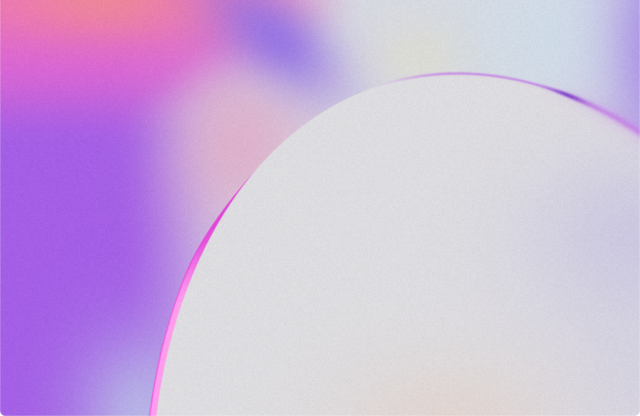
This background is drawn by a WebGL 1 fragment shader. Its source:

```glsl
precision highp float;
// A pale tilted disc in front of a soft field of violet, pink and silver light.
// The field is layered gaussian glows; the disc is a conic with an approximate
// signed distance, which also drives the magenta and violet rim lights.

uniform vec2 u_resolution;

// Lengths are in canvas heights, with the origin at the lower left.
const vec2  DISC_TOP   = vec2(1.1004, 0.8233);
const vec3  DISC_CONIC = vec3(0.7776, -0.2426, 0.3983);
const float BAND_WIDTH    = 0.017;
const float LINE_WIDTH    = 0.0036;
const float CORNER_RADIUS = 0.014;
const float GRAIN_CELLS   = 332.0;
const float GRAIN_AMOUNT  = 0.022;

const vec3 VIOLET   = vec3(0.64, 0.37, 0.90);
const vec3 INDIGO   = vec3(0.58, 0.45, 0.89);
const vec3 LAVENDER = vec3(0.66, 0.56, 0.90);
const vec3 ORCHID   = vec3(0.85, 0.40, 0.83);
const vec3 PINK     = vec3(0.92, 0.46, 0.72);
const vec3 CORAL    = vec3(0.93, 0.54, 0.58);
const vec3 ROSE     = vec3(0.87, 0.68, 0.79);
const vec3 SILVER   = vec3(0.84, 0.85, 0.88);
const vec3 ICE      = vec3(0.81, 0.86, 0.91);
const vec3 CREAM    = vec3(0.87, 0.86, 0.81);
const vec3 MIST     = vec3(0.72, 0.73, 0.90);
const vec3 PEARL    = vec3(0.866, 0.862, 0.876);
const vec3 SHADE    = vec3(0.79, 0.77, 0.88);
const vec3 PEACH    = vec3(0.88, 0.825, 0.80);
const vec3 MAGENTA  = vec3(0.88, 0.27, 0.85);
const vec3 CANDY    = vec3(1.00, 0.61, 0.93);
const vec3 LILAC    = vec3(0.77, 0.52, 0.90);
const vec3 GRAPE    = vec3(0.48, 0.25, 0.78);

float glow(vec2 p, vec2 center, vec2 radii) {
  vec2 q = (p - center) / radii;
  return exp(-dot(q, q));
}

float hash(vec2 cell) {
  vec3 q = fract(cell.xyx * vec3(0.1031, 0.1030, 0.0973));
  q += dot(q, q.yzx + 33.33);
  return fract((q.x + q.y) * q.z);
}

// First-order distance to the conic A uu + B uv + C vv = v, measured from its top.
float discDistance(vec2 p) {
  vec2 q = vec2(p.x - DISC_TOP.x, DISC_TOP.y - p.y);
  vec3 k = DISC_CONIC;
  float f = k.x * q.x * q.x + k.y * q.x * q.y + k.z * q.y * q.y - q.y;
  vec2 slope = vec2(2.0 * k.x * q.x + k.y * q.y, k.y * q.x + 2.0 * k.z * q.y - 1.0);
  return f / max(length(slope), 0.001);
}

float fill(float d) {
  float pixel = 1.0 / u_resolution.y;
  return 1.0 - smoothstep(-pixel, pixel, d);
}

vec3 lightField(vec2 p) {
  // Left side climbs from violet through orchid to pink.
  vec3 warm = mix(VIOLET, ORCHID, smoothstep(0.64, 0.86, p.y));
  warm = mix(warm, PINK, smoothstep(0.82, 1.0, p.y));
  warm = mix(warm, CORAL, 0.85 * glow(p, vec2(0.25, 1.02), vec2(0.20, 0.10)));

  // It dissolves into silver along a border that leans right near the top.
  float border = 0.46 + 0.26 * smoothstep(0.7, 1.0, p.y);
  vec3 col = mix(warm, SILVER, smoothstep(border - 0.18, border + 0.17, p.x));
  col = mix(col, MIST, 0.9 * glow(p, vec2(0.34, 0.0), vec2(0.16, 0.20)));
  col = mix(col, ROSE, 0.9 * glow(p, vec2(0.58, 0.65), vec2(0.17, 0.20)));

  // Slanted indigo streak.
  vec2 s = p - vec2(0.66, 0.91);
  s = vec2(0.77 * s.x - 0.64 * s.y, 0.64 * s.x + 0.77 * s.y);
  col = mix(col, INDIGO, 0.92 * glow(s, vec2(0.0), vec2(0.19, 0.095)));

  // Cool lights on the right.
  col = mix(col, CREAM, 0.75 * glow(p, vec2(1.02, 0.86), vec2(0.12, 0.09)));
  col = mix(col, ICE, 0.9 * glow(p, vec2(1.35, 0.93), vec2(0.22, 0.20)));
  return mix(col, LAVENDER, 0.95 * glow(p, vec2(1.58, 0.88), vec2(0.12, 0.35)));
}

vec3 discSurface(vec2 p) {
  vec3 col = mix(PEARL, SHADE, 0.85 * glow(p, vec2(1.56, 0.44), vec2(0.28, 0.20)));
  col = mix(col, SHADE, 0.45 * glow(p, vec2(1.62, 0.12), vec2(0.30, 0.35)));
  return mix(col, PEACH, 0.8 * glow(p, vec2(1.08, -0.03), vec2(0.26, 0.16)));
}

void main() {
  vec2 p = gl_FragCoord.xy / u_resolution.y;
  float aspect = u_resolution.x / u_resolution.y;
  float d = discDistance(p);
  vec3 col = lightField(p);

  // Left rim: a tapering band with a darker outer edge.
  float taper = (1.0 - smoothstep(0.34, 0.61, p.y)) * step(p.x, DISC_TOP.x);
  float width = BAND_WIDTH * taper;
  vec3 band = mix(CANDY, MAGENTA, smoothstep(0.25, 0.48, p.y));
  band = mix(band, MAGENTA, 0.75 * smoothstep(width - 0.006, width, d));
  col = mix(col, band, fill(d - width) * smoothstep(0.0, 0.08, taper));
  col = mix(col, discSurface(p), fill(d));

  // Right rim: a thin lilac line, a dark accent and a soft widening glow.
  float reach = smoothstep(1.25, 1.55, p.x);
  float thin = LINE_WIDTH * (1.0 + 1.3 * reach);
  float line = exp(-d * d / (thin * thin)) * smoothstep(0.88, 1.08, p.x);
  col = mix(col, LILAC, 0.5 * reach * exp(-abs(d) / 0.016));
  col = mix(col, LILAC, 0.8 * line);
  col = mix(col, GRAPE, 0.85 * line * glow(p, vec2(1.365, 0.77), vec2(0.04, 0.06)));

  // Fine grain, then white rounded lower corners.
  col += GRAIN_AMOUNT * (hash(floor(p * GRAIN_CELLS)) - 0.5);
  vec2 corner = vec2(min(p.x, aspect - p.x), p.y);
  float cut = length(max(CORNER_RADIUS - corner, 0.0)) - CORNER_RADIUS;
  gl_FragColor = vec4(mix(vec3(1.0), col, fill(cut)), 1.0);
}
```
